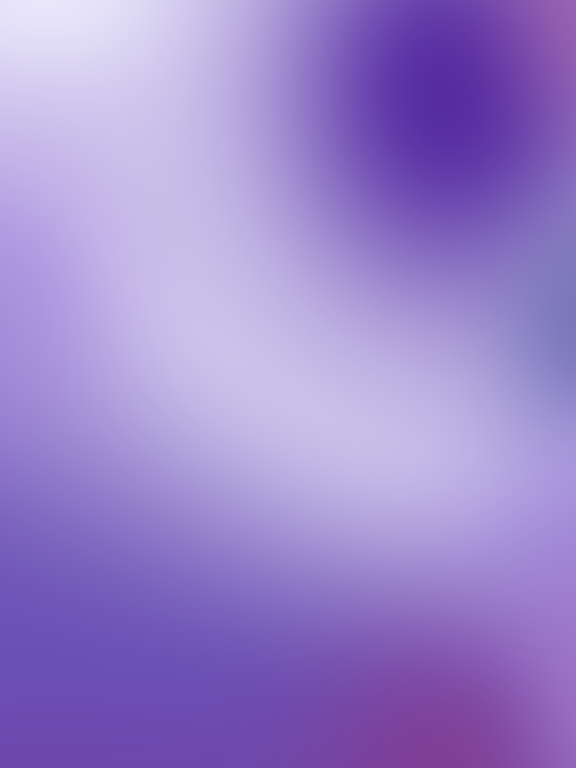
This background is drawn by a Shadertoy shader. Its source:

```glsl
// Soft violet gradient backdrop: a pale diagonal haze between blurred colour glows.

#define PALE    vec3(0.815, 0.785, 0.930)
#define INDIGO  vec3(0.420, 0.320, 0.710)
#define WHITE   vec3(0.920, 0.910, 0.985)
#define VIOLET  vec3(0.630, 0.500, 0.860)
#define PURPLE  vec3(0.325, 0.160, 0.630)
#define MAUVE   vec3(0.620, 0.360, 0.660)
#define SLATE   vec3(0.430, 0.430, 0.700)
#define LILAC   vec3(0.620, 0.530, 0.860)
#define MAGENTA vec3(0.510, 0.230, 0.570)
#define ORCHID  vec3(0.640, 0.460, 0.780)
#define DUSK    vec3(0.430, 0.250, 0.650)
#define FALLOFF 1.1

// Blends an elliptical blurred glow over the colour below it.
vec3 glow(vec3 below, vec2 uv, vec2 centre, vec2 radius, vec3 tint, float strength) {
    vec2 d = (uv - centre) / radius;
    return mix(below, tint, strength * exp(-pow(dot(d, d), FALLOFF)));
}

// Indigo ground rising into pale haze; the soft border climbs to the left.
vec3 haze(vec2 uv) {
    float climb = (1.0 - uv.x) * (1.0 - uv.x);
    float middle = 0.22 + 0.28 * climb;
    float spread = 0.18 + 0.16 * climb;
    return mix(INDIGO, PALE, smoothstep(middle - spread, middle + spread, uv.y));
}

void mainImage(out vec4 fragColor, in vec2 fragCoord) {
    vec2 uv = fragCoord / iResolution.xy;
    vec3 color = haze(uv);

    // Left side: bright corner, violet edge and dusky floor
    color = glow(color, uv, vec2(0.08, 1.02), vec2(0.25, 0.13), WHITE, 1.0);
    color = glow(color, uv, vec2(0.00, 0.62), vec2(0.22, 0.20), VIOLET, 0.6);
    color = glow(color, uv, vec2(0.10, -0.02), vec2(0.70, 0.12), DUSK, 0.6);

    // Upper right: deep purple orb with mauve and slate rims
    color = glow(color, uv, vec2(0.79, 0.88), vec2(0.31, 0.28), PURPLE, 1.0);
    color = glow(color, uv, vec2(1.05, 1.02), vec2(0.20, 0.20), MAUVE, 0.7);
    color = glow(color, uv, vec2(1.04, 0.57), vec2(0.18, 0.17), SLATE, 0.9);

    // Lower right: lilac edge, magenta pool and orchid corner
    color = glow(color, uv, vec2(1.06, 0.24), vec2(0.28, 0.22), LILAC, 0.9);
    color = glow(color, uv, vec2(0.78, -0.02), vec2(0.25, 0.20), MAGENTA, 0.85);
    color = glow(color, uv, vec2(1.08, 0.08), vec2(0.16, 0.20), ORCHID, 0.8);

    fragColor = vec4(color, 1.0);
}
```
